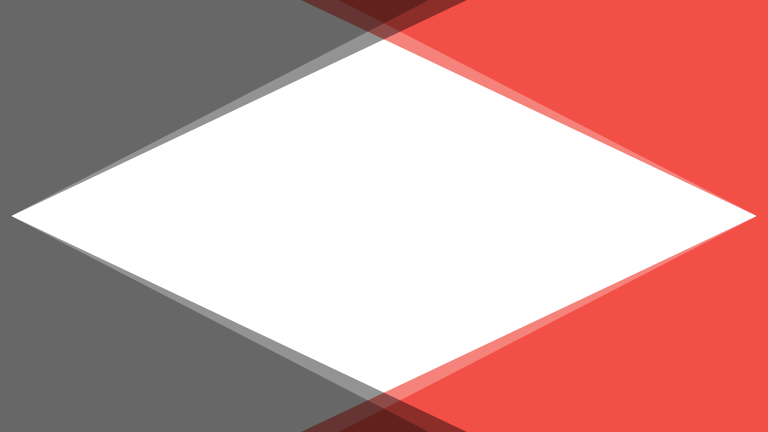
Reproduce this background procedurally as a WebGL 1 fragment shader.

```glsl
precision highp float;

uniform vec2 u_resolution;

// Coverage of the area outside a sideways V that opens along +x from its apex
float outsideWedge(vec2 p, float slope) {
  float dist = (abs(p.y) - slope * p.x) / sqrt(1.0 + slope * slope);
  return clamp(dist * u_resolution.y + 0.5, 0.0, 1.0);
}

// Tinted sheet: a translucent rim between two edges, then the full colour
vec3 sheet(vec2 p, vec3 tint) {
  float rim = outsideWedge(p, 0.4737);
  float solid = outsideWedge(p, 0.5167);
  return mix(vec3(1.0), tint, mix(0.715 * rim, 1.0, solid));
}

void main() {
  vec2 p = (gl_FragCoord.xy - 0.5 * u_resolution) / u_resolution.y;
  float apexOffset = 0.8634;

  // Mirrored sheets multiply where they overlap
  vec3 graySheet = sheet(vec2(p.x + apexOffset, p.y), vec3(0.405));
  vec3 redSheet = sheet(vec2(apexOffset - p.x, p.y), vec3(0.95, 0.315, 0.28));

  gl_FragColor = vec4(graySheet * redSheet, 1.0);
}
```
